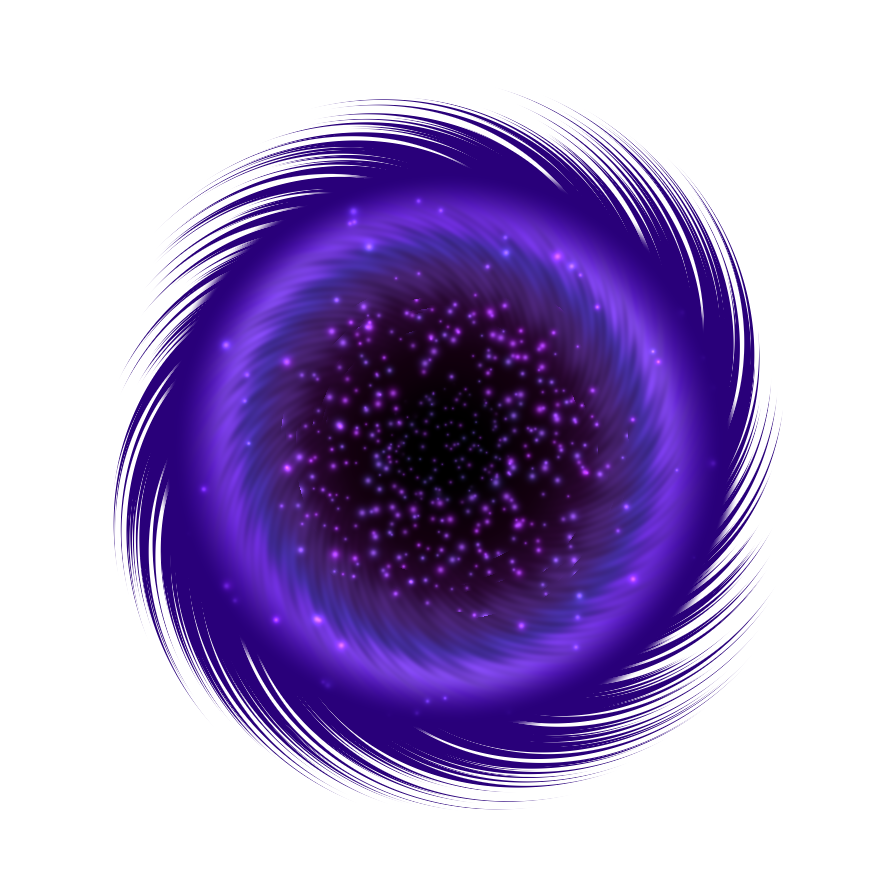
Write a Shadertoy shader that draws this background.

```glsl
const float TAU = 6.2831853;
const float RIM = 0.425;

float hash(vec2 p) {
    return fract(sin(dot(p, vec2(127.1, 311.7))) * 43758.55);
}

// Angle a strand turns through between the rim and radius r
float sweep(float r) {
    return 4.6 * sqrt(max(RIM - r, 0.0));
}

// Change of the spiral phase per unit of canvas
float phaseSlope(float r) {
    float radial = 2.3 / sqrt(max(RIM - r, 0.002));
    return length(vec2(radial, 1.0 / max(r, 0.02)));
}

// Bell-shaped falloff
float bell(float x, float center, float width) {
    float d = (x - center) / width;
    return exp(-d * d);
}

// Tapered strands repeated around the spiral
float strands(float phase, float r, float count, float seed, float pixel) {
    float turn = phase / TAU * count + seed * 0.37;
    float id = mod(floor(turn), count);
    float angle = id / count * TAU;
    float gap = bell(cos(angle - 0.95), 1.0, 0.11) + bell(cos(angle - 3.95), 1.0, 0.09);
    float tip = 0.413 - 0.052 * hash(vec2(id, seed)) - 0.035 * gap;
    float taper = smoothstep(0.0, 0.10, tip - r);
    float halfWidth = 0.48 * pow(taper, 0.7) * mix(0.65, 1.0, hash(vec2(seed, id)));
    float offset = abs(fract(turn) - 0.5);
    float blur = phaseSlope(r) * count / TAU * pixel;
    float cover = clamp((halfWidth - offset) / blur + 0.5, 0.0, 1.0);
    return cover * smoothstep(0.0, 0.012, tip - r);
}

// Fine streaks from layered sines along the spiral
float streaks(float phase, float r) {
    float s = sin(phase * 17.0 + 3.0 * sin(r * 40.0));
    s += 0.8 * sin(phase * 41.0 + 2.0 * sin(phase * 5.0) + r * 70.0);
    s += 0.6 * sin(phase * 83.0 - r * 130.0 + 2.0 * sin(phase * 7.0));
    return s / 2.4;
}

// Radial colour bands from the dark core to the indigo edge
vec3 vortexColor(float r, float band, float angle) {
    vec3 c = mix(vec3(0.0), vec3(0.07, 0.0, 0.055), smoothstep(0.03, 0.11, r));
    c = mix(c, vec3(0.16, 0.025, 0.19), smoothstep(0.10, 0.165, band));
    c = mix(c, vec3(0.27, 0.13, 0.43), smoothstep(0.15, 0.195, band));
    c = mix(c, vec3(0.25, 0.17, 0.61), smoothstep(0.19, 0.23, band));
    c = mix(c, vec3(0.36, 0.12, 0.76), smoothstep(0.22, 0.25, band));
    c = mix(c, vec3(0.16, 0.0, 0.48), smoothstep(0.255, 0.307, band));
    float arms = 0.65 + 0.35 * cos(3.0 * (angle - 0.5));
    return c + vec3(0.12, 0.15, 0.12) * arms * bell(band, 0.252, 0.018);
}

// Scattered glowing points: x is the core, y the halo, z the tint
vec3 stars(vec2 p, float cells, float size, float density, float seed) {
    vec2 base = floor(p * cells);
    vec3 sum = vec3(0.0);
    for (int j = -1; j <= 1; j++) {
        for (int i = -1; i <= 1; i++) {
            vec2 id = base + vec2(i, j);
            vec2 jitter = vec2(hash(id + seed), hash(id + seed + 19.3));
            float pick = hash(id + seed + 41.7);
            float radius = size * mix(0.55, 1.2, hash(id + seed + 67.1));
            float d = length(p - (id + jitter) / cells) / radius;
            float lit = step(pick, density);
            float tint = hash(id + seed + 83.9);
            sum += lit * vec3(exp(-d * d * 2.5), exp(-d * d * 0.55), tint * exp(-d * d * 0.55));
        }
    }
    return sum;
}

vec3 starLight(vec3 star) {
    vec3 hue = mix(vec3(0.36, 0.02, 0.52), vec3(0.16, 0.15, 0.46), clamp(star.z / max(star.y, 0.001), 0.0, 1.0));
    return hue * star.y * 0.65 + vec3(0.30, 0.20, 0.42) * star.x;
}

void mainImage(out vec4 fragColor, in vec2 fragCoord) {
    float pixel = 1.0 / min(iResolution.x, iResolution.y);
    vec2 p = (fragCoord - 0.5 * iResolution.xy) * pixel;
    float r = length(p);
    float angle = atan(p.y, p.x + 1e-6);
    float phase = angle + sweep(r);

    // Swirling body
    float streak = streaks(phase, r);
    float streakZone = smoothstep(0.10, 0.20, r) * (1.0 - smoothstep(0.26, 0.31, r));
    float band = r + 0.006 * streak * streakZone + 0.005 * cos(2.0 * angle - 0.8) * streakZone;
    vec3 color = vortexColor(r, band, angle);
    color *= 1.0 + 0.12 * streak * streakZone;

    // Stars crowd the core and thin out over the ring
    float crowd = mix(0.52, 0.03, smoothstep(0.13, 0.21, r));
    float outer = smoothstep(0.045, 0.065, r) * (1.0 - smoothstep(0.27, 0.31, r));
    color += outer * starLight(stars(p, 58.0, 0.0046, crowd, 3.0));
    color += outer * 0.7 * starLight(stars(p, 74.0, 0.0032, crowd * 0.7, 29.0));
    float inner = 1.0 - smoothstep(0.055, 0.075, r);
    color += inner * 0.6 * starLight(stars(p, 95.0, 0.0026, 0.6, 53.0));

    // Ragged outer strands over a solid disc
    float cover = 1.0 - smoothstep(0.312, 0.328, r);
    for (int i = 0; i < 3; i++) {
        float layer = float(i);
        cover = max(cover, strands(phase, r, 53.0 + 18.0 * layer, layer + 1.0, pixel));
    }
    fragColor = vec4(mix(vec3(1.0), color, cover), 1.0);
}
```
